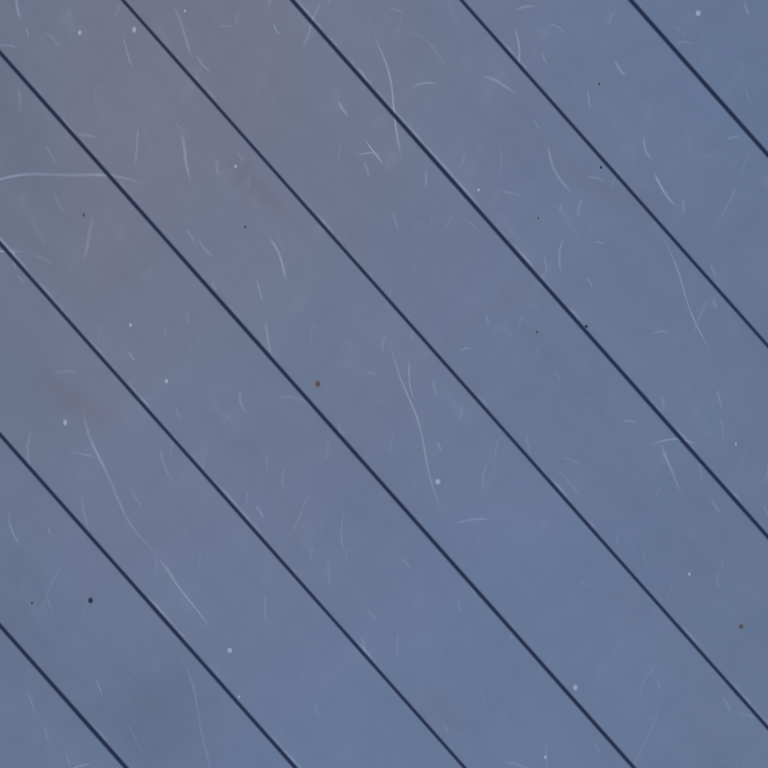
Write a Shadertoy shader that draws this texture.

```glsl
// Blue-grey painted planks on a diagonal, with thin dark seams, scratches and specks.

const vec2  SEAM_FREQ    = vec2(4.537, 4.021);  // seams met along each canvas edge
const float SEAM_PHASE   = 0.746;
const float SEAM_HALF    = 0.0023;
const float SEAM_SOFT    = 0.0014;
const vec3  PAINT_BLUE   = vec3(0.405, 0.470, 0.592);
const vec3  PAINT_GREY   = vec3(0.448, 0.464, 0.545);
const vec3  PAINT_SHADE  = vec3(0.365, 0.430, 0.525);
const vec3  SEAM_COLOR   = vec3(0.130, 0.160, 0.255);
const vec3  SCRATCH_TINT = vec3(0.640, 0.700, 0.790);
const vec3  RUST_COLOR   = vec3(0.430, 0.350, 0.350);
const vec3  CHIP_COLOR   = vec3(0.150, 0.170, 0.250);
const float SCRATCH_HALF = 0.0013;

vec3 hash3(vec2 p) {
    vec3 q = fract(p.xyx * vec3(0.1031, 0.1030, 0.0973));
    q += dot(q, q.yxz + 33.33);
    return fract((q.xxy + q.yzz) * q.zyx);
}

// Layered, warped sines in -1..1 for mottling and uneven wear.
float mottle(vec2 p) {
    float sum = 0.0, amp = 0.5;
    for (int i = 0; i < 4; i++) {
        p += 0.7 * sin(p.yx * 1.3 + float(i) * 1.9);
        sum += amp * sin(p.x) * sin(p.y + 0.8);
        p = mat2(1.5, 1.1, -1.1, 1.5) * p + 2.3;
        amp *= 0.55;
    }
    return sum;
}

// Bent, tapered strokes, at most one per cell; mostly steep.
float scratches(vec2 uv, float cells, float chance, float reach, float seed, float px) {
    vec2 p = uv * cells, base = floor(p);
    float ink = 0.0;
    for (int j = -1; j <= 1; j++)
    for (int i = -1; i <= 1; i++) {
        vec2 cell = base + vec2(i, j);
        vec3 a = hash3(cell + seed), b = hash3(cell + seed + 71.7);
        if (a.z > chance) continue;
        float angle = (b.x - 0.42) * 1.1;
        if (b.z > 0.8) angle += 1.2;
        float c = cos(angle), s = sin(angle);
        vec2 d = mat2(c, -s, s, c) * (p - cell - a.xy);
        float halfLen = reach * mix(0.35, 1.0, b.y);
        d.x += (b.z - 0.5) * 0.5 * d.y * d.y / reach + 0.012 * sin(d.y * 9.0 + a.x * 6.0);
        float t = abs(d.y) / halfLen;
        float w = SCRATCH_HALF * mix(0.6, 1.4, a.y);
        float stroke = 1.0 - smoothstep(0.3 * w, w + px, abs(d.x) / cells);
        ink = max(ink, stroke * (1.0 - smoothstep(0.45, 1.0, t)) * mix(0.35, 1.0, b.x));
    }
    return ink;
}

// Rare round marks: x = pale, y = rust, z = dark chip.
vec3 specks(vec2 uv, float cells, float px) {
    vec2 p = uv * cells, cell = floor(p);
    vec3 a = hash3(cell + 13.0), b = hash3(cell + 47.0);
    float radius = mix(0.0015, 0.0045, b.x * b.x);
    vec2 d = (p - cell - mix(vec2(0.2), vec2(0.8), a.xy)) / cells;
    d.x *= 1.0 + b.y * 0.6;
    float dotMask = 1.0 - smoothstep(radius * 0.4, radius + px, length(d));
    return dotMask * vec3(a.z < 0.09, a.z > 0.94 && a.z < 0.975, a.z > 0.985);
}

void mainImage(out vec4 fragColor, in vec2 fragCoord) {
    vec2 uv = fragCoord / iResolution.xy;
    float px = 1.0 / min(iResolution.x, iResolution.y);
    float broad = mottle(uv * 5.0 + 1.0);
    float patchy = mottle(uv * 19.0 + 4.0);
    float grain = mottle(uv * 85.0);

    // Paint: greyer toward the upper left, bluer below, shaded low corner
    float warm = 1.0 - smoothstep(0.05, 0.95, length((uv - vec2(0.05, 1.0)) * vec2(0.95, 0.8)));
    vec3 color = mix(PAINT_BLUE, PAINT_GREY, clamp(warm * 1.1 + broad * 0.12, 0.0, 1.0));
    float shade = 0.3 * smoothstep(0.55, 1.15, uv.x)
                + 0.55 * exp(-dot(uv - vec2(0.19, 0.08), uv - vec2(0.19, 0.08)) * 130.0)
                + 0.3 * (1.0 - smoothstep(0.0, 0.15, uv.x));
    color = mix(color, PAINT_SHADE, clamp(shade + broad * 0.12, 0.0, 0.7));
    color += 0.009 * patchy + 0.007 * grain;

    // Planks and seams
    float along = dot(uv, SEAM_FREQ) - SEAM_PHASE;
    float plank = floor(along), seam = floor(along + 0.5);
    color += 0.008 * (hash3(vec2(plank, 5.0)).x - 0.5);
    float seamDist = (along - seam) / length(SEAM_FREQ);

    // Rust haze
    float stain = smoothstep(0.42, 0.8, mottle(uv * 14.0 + 9.0)) * (1.0 - 0.7 * uv.x);
    color = mix(color, RUST_COLOR, 0.14 * stain);

    // Scratches in three sizes, denser near the top
    float wear = mix(0.55, 1.0, smoothstep(0.1, 0.85, uv.y)) * clamp(0.75 + 0.6 * patchy, 0.25, 1.0);
    float ink = 0.60 * scratches(uv, 5.0, 0.32, 0.65, 3.0, px);
    ink = max(ink, 0.50 * scratches(uv, 10.0, 0.38, 0.40, 29.0, px));
    ink = max(ink, 0.34 * scratches(uv, 23.0, 0.32, 0.45, 58.0, px));
    ink += 0.07 * smoothstep(0.3, 0.8, mottle(uv * vec2(62.0, 38.0) + 2.0));
    color = mix(color, SCRATCH_TINT, ink * wear);

    // Specks
    vec3 marks = specks(uv, 15.0, px);
    color = mix(color, SCRATCH_TINT, 0.75 * marks.x);
    color = mix(color, RUST_COLOR * 0.75, 0.8 * marks.y);
    color = mix(color, CHIP_COLOR, 0.9 * marks.z);

    // Dark seam with a patchy worn rim
    float rim = exp(-pow((seamDist - 0.0045) / 0.0018, 2.0));
    color = mix(color, SCRATCH_TINT, 0.35 * rim * smoothstep(0.0, 0.7, patchy + 0.3 * grain));
    float halfWidth = SEAM_HALF * mix(0.8, 1.2, hash3(vec2(seam, 17.0)).y) * (1.0 + 0.12 * patchy);
    float soft = SEAM_SOFT + 0.5 * px;
    float gap = 1.0 - smoothstep(halfWidth - soft, halfWidth + soft, abs(seamDist));
    color = mix(color, SEAM_COLOR, 0.95 * gap);

    fragColor = vec4(color, 1.0);
}
```
